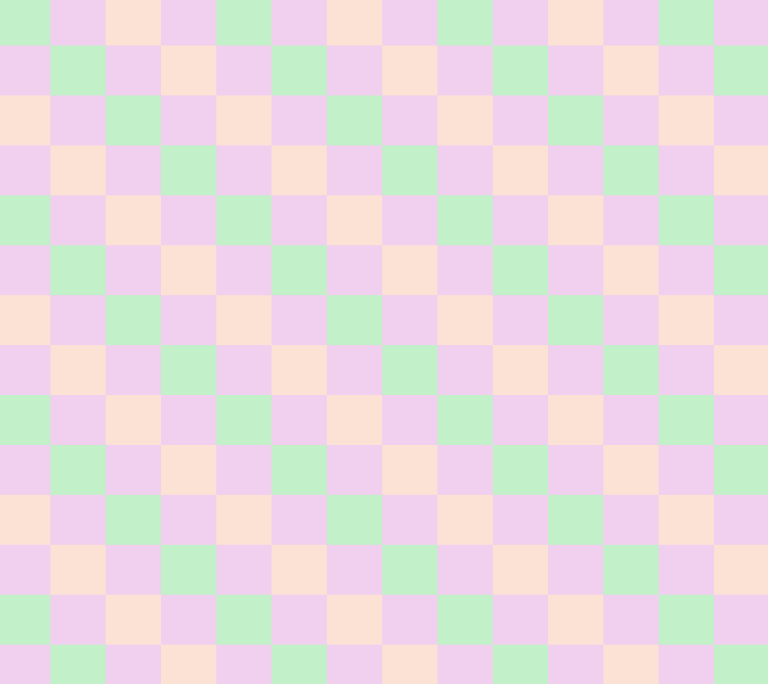
Write a WebGL 2 fragment shader that draws this pattern.

```glsl
#version 300 es
precision highp float;
// Pastel checkerboard: pink squares between diagonal runs of mint and peach.

uniform vec2 u_resolution;
out vec4 fragColor;

const vec3 PINK = vec3(0.946, 0.810, 0.935);
const vec3 MINT = vec3(0.760, 0.940, 0.784);
const vec3 PEACH = vec3(0.985, 0.885, 0.836);

// Cell size and first grid lines, as fractions of the canvas from the upper left.
const vec2 CELL_SIZE = vec2(0.0720, 0.0730);
const vec2 FIRST_LINES = vec2(0.0656, 0.0665);

// The colour depends only on the diagonal, which repeats every four cells.
vec3 cellColor(vec2 cell) {
    float diagonal = mod(cell.x - cell.y, 4.0);
    if (mod(diagonal, 2.0) > 0.5) return PINK;
    return diagonal < 1.0 ? MINT : PEACH;
}

// Blends the four cells around the nearest grid corner over one pixel.
vec3 smoothChecker(vec2 grid, vec2 pixel) {
    vec2 cell = floor(grid - 0.5);
    vec2 blend = clamp((grid - cell - 1.0) / pixel + 0.5, 0.0, 1.0);
    vec3 upper = mix(cellColor(cell), cellColor(cell + vec2(1.0, 0.0)), blend.x);
    vec3 lower = mix(cellColor(cell + vec2(0.0, 1.0)), cellColor(cell + 1.0), blend.x);
    return mix(upper, lower, blend.y);
}

void main() {
    vec2 uv = gl_FragCoord.xy / u_resolution;
    uv.y = 1.0 - uv.y;

    // Cell (0, 0) is the clipped cell in the upper left corner.
    vec2 grid = (uv - FIRST_LINES) / CELL_SIZE + 1.0;
    vec2 pixel = 1.0 / (u_resolution * CELL_SIZE);
    fragColor = vec4(smoothChecker(grid, pixel), 1.0);
}
```
